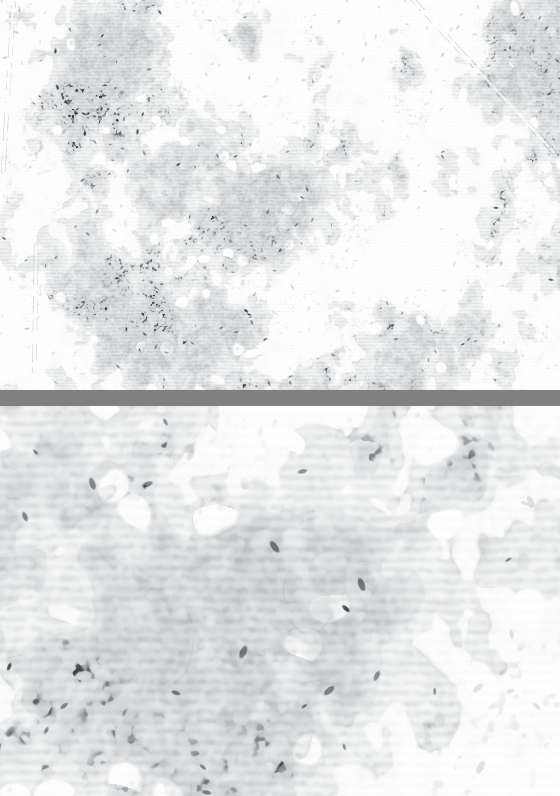
Top: the whole. Bottom: its middle third, enlarged.
This texture is drawn by a Shadertoy shader. Its source:

```glsl
// Weathered white paper: pale grey water stains with scalloped, rimmed edges.
// Layered cellular noise around a few broad patches sets the stain height;
// steps of that height, grain, flecks, scratches and laid lines add the ink.

const vec3 PAPER = vec3(0.992, 0.993, 0.993);
const vec3 INK_TINT = vec3(1.05, 1.0, 0.96);   // ink absorbs red most
const float WASH_LEVEL = 0.555;                // stain heights of the three tones
const float MID_LEVEL = 0.645;
const float DEEP_LEVEL = 0.725;
const float PATCH_GAIN = 0.29;
const float LAID_LINES = 114.0;                // lines per canvas height
const float LAID_DEPTH = 0.022;
const float FLECK_DEPTH = 0.6;
const float TAU = 6.2831853;

// Broad stained areas: centre, radii
const vec4 PATCHES[9] = vec4[9](
    vec4(0.31, 0.88, 0.12, 0.20), vec4(0.33, 0.60, 0.08, 0.12),
    vec4(0.66, 0.46, 0.17, 0.17), vec4(1.31, 0.88, 0.16, 0.15),
    vec4(1.05, 0.80, 0.05, 0.09), vec4(0.62, 0.92, 0.07, 0.11),
    vec4(0.35, 0.18, 0.20, 0.12), vec4(0.61, 0.15, 0.06, 0.07),
    vec4(1.32, 0.15, 0.09, 0.10));

// Scratches: start, end
const vec4 SCRATCHES[3] = vec4[3](
    vec4(1.05, 1.01, 1.42, 0.61), vec4(0.035, 1.0, 0.008, 0.56),
    vec4(0.093, 0.37, 0.088, 0.05));

struct Cell {
    float value;   // smooth blend of the random cell values
    float dist;    // distance to the nearest cell point
    vec2 offset;   // vector to that point
    float id;      // its random value
};

vec3 hash3(vec2 p) {
    vec3 q = fract(vec3(p.xyx) * vec3(0.1031, 0.1030, 0.0973));
    q += dot(q, q.yxz + 33.33);
    return fract((q.xxy + q.yzz) * q.zyx);
}

Cell cellular(vec2 p) {
    vec2 base = floor(p);
    Cell c = Cell(0.0, 9.0, vec2(0.0), 0.0);
    float total = 0.0;
    for (int y = -1; y <= 1; y++)
    for (int x = -1; x <= 1; x++) {
        vec2 corner = base + vec2(x, y);
        vec3 h = hash3(corner + 71.0);
        vec2 offset = corner + h.xy - p;
        float d2 = dot(offset, offset);
        float weight = exp(-5.0 * d2);
        c.value += h.z * weight;
        total += weight;
        if (d2 < c.dist) { c.dist = d2; c.offset = offset; c.id = h.z; }
    }
    c.value /= total;
    c.dist = sqrt(c.dist);
    return c;
}

float layeredCells(vec2 p) {
    float sum = 0.0, amp = 0.5;
    for (int i = 0; i < 4; i++) {
        sum += amp * cellular(p).value;
        p = mat2(0.8, 0.6, -0.6, 0.8) * p * 2.2 + 17.3;
        amp *= 0.56;
    }
    return sum / 1.025;
}

float segmentDistance(vec2 p, vec2 a, vec2 b) {
    vec2 ap = p - a, ab = b - a;
    return length(ap - ab * clamp(dot(ap, ab) / dot(ab, ab), 0.0, 1.0));
}

float softStep(float level, float h, float width) {
    return smoothstep(level - width, level + width, h);
}

// Sparse dark specks, stretched along a random direction
float flecks(vec2 p, float scale, float share, float pixel) {
    Cell c = cellular(p * scale);
    float angle = c.id * 917.0;
    vec2 d = mat2(cos(angle), -sin(angle), sin(angle), cos(angle)) * c.offset / scale;
    float size = 0.0015 + 0.0022 * fract(c.id * 271.0);
    float edge = length(d * vec2(0.6, 1.3)) - size;
    return step(1.0 - share, c.id) * (1.0 - smoothstep(-pixel, pixel, edge));
}

void mainImage(out vec4 fragColor, in vec2 fragCoord) {
    vec2 uv = fragCoord / iResolution.y;
    float pixel = 1.0 / iResolution.y;
    vec2 p = uv + 0.006 * sin(uv.yx * vec2(37.0, 43.0) + 2.0 * sin(uv * 29.0));

    // Stain height: patches, layered noise, round lobes and washed-out holes
    float patches = 0.0;
    for (int i = 0; i < PATCHES.length(); i++) {
        vec2 q = (p - PATCHES[i].xy) / PATCHES[i].zw;
        patches += exp(-dot(q, q));
    }
    Cell lobe = cellular(p * 17.0 + 5.0);
    Cell hole = cellular(p * 24.0 + 40.0);
    float height = layeredCells(p * vec2(5.6, 4.2) + 9.0)
        + PATCH_GAIN * min(patches, 1.2) + 0.17 * (0.45 - lobe.dist);
    height -= 0.2 * step(0.88, hole.id) * (1.0 - softStep(0.33, hole.dist, 0.06));

    // Tones with crisp edges, mottled by finer cells
    float fine = cellular(p * 75.0).value;
    float grain = cellular(uv * 190.0 + 3.0).value;
    float ragged = height + 0.05 * (fine - 0.5);
    float edge = max(fwidth(ragged), 0.008);
    float wash = softStep(WASH_LEVEL, ragged, edge);
    float mid = softStep(MID_LEVEL, ragged, edge * 1.5);
    float deep = softStep(DEEP_LEVEL, ragged, 0.05);
    float tone = 0.052 * wash + 0.042 * mid + 0.05 * deep;
    float ink = tone * (0.55 + 0.5 * fine + 0.4 * grain);
    ink += 0.022 * smoothstep(0.42, WASH_LEVEL, ragged) * grain;

    // Broken darker rims and faint hair-like contours
    float broken = smoothstep(0.45, 0.8, fine);
    ink += 0.07 * broken * exp(-abs(ragged - WASH_LEVEL) / 0.007);
    ink += 0.04 * broken * exp(-abs(ragged - MID_LEVEL) / 0.008);
    float hair = cellular(p * 30.0 + 60.0).value;
    ink += 0.06 * exp(-abs(hair - 0.5) / 0.012) * broken * smoothstep(0.45, 0.6, height);

    // Gritty clusters and single flecks
    float cluster = smoothstep(0.52, 0.8, cellular(p * 11.0 + 80.0).value);
    float grit = smoothstep(0.62, 0.92, grain) * smoothstep(0.4, 0.75, fine);
    ink += grit * cluster * (0.06 + 0.3 * mid + 0.15 * deep);
    float dirt = 0.3 + 0.7 * wash;
    ink += FLECK_DEPTH * dirt * flecks(uv, 19.0, 0.10, pixel);
    ink += 0.6 * FLECK_DEPTH * dirt * flecks(uv + 4.0, 43.0, 0.07, pixel);

    // Scratches: paired thin lines, partly worn away
    for (int i = 0; i < SCRATCHES.length(); i++) {
        float d = segmentDistance(uv, SCRATCHES[i].xy, SCRATCHES[i].zw);
        float line = 1.0 - smoothstep(0.0, 0.0025, abs(d - 0.005));
        ink = mix(ink, 0.5 * ink, 1.0 - smoothstep(0.003, 0.006, d));
        ink += 0.12 * line * smoothstep(0.3, 0.6, fine);
    }

    // Laid paper lines, stronger where stained
    float laid = sin(TAU * LAID_LINES * uv.y + 0.8 * sin(uv.x * 9.0) + 2.0 * fine);
    ink += LAID_DEPTH * laid * (0.25 + 0.75 * wash) * (0.4 + grain);

    fragColor = vec4(clamp(PAPER - max(ink, -0.01) * INK_TINT, 0.0, 1.0), 1.0);
}
```
